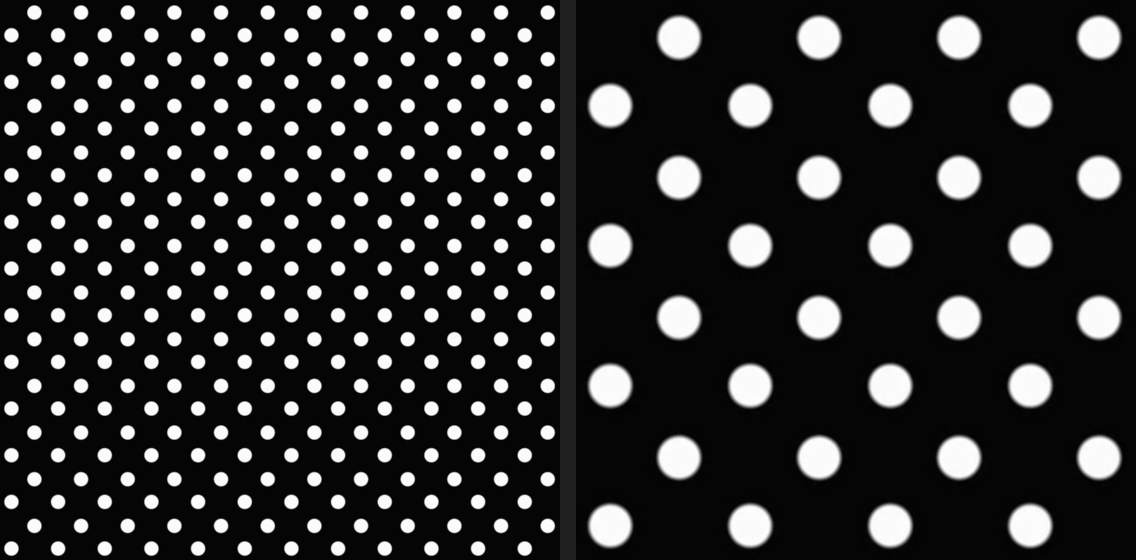
Left: the whole. Right: its middle third, enlarged.
Write a Shadertoy shader that draws this pattern.

```glsl
// Staggered polka dots: white discs on near-black, two discs per square cell.
// Each disc is a wrapped distance function, so the whole canvas tiles exactly.
// A faint grain halo around the discs adds slight wear to the ground.

#define REPEATS 12.0                // cells across and down
#define DOT_RADIUS 0.153            // in cells
#define EDGE_SOFTNESS 0.023         // half width of the disc edge, in cells
#define LOWER_DOT vec2(0.245, 0.245)
#define UPPER_DOT vec2(0.737, 0.731)
#define GROUND_COLOR vec3(0.018)
#define DOT_COLOR vec3(0.985)
#define GRAIN_CELLS 384.0           // whole number, so the grain wraps
#define GRAIN_AMOUNT 0.02
#define HALO_WIDTH 0.12             // reach of the grain, in cells

// Hash without sine, 0 to 1
float hash(vec2 p) {
    vec3 q = fract(vec3(p.xyx) * 0.1031);
    q += dot(q, q.yzx + 33.33);
    return fract((q.x + q.y) * q.z);
}

// Signed distance to a disc repeated once per unit cell
float repeatedDisc(vec2 p, vec2 center) {
    vec2 offset = fract(p - center + 0.5) - 0.5;
    return length(offset) - DOT_RADIUS;
}

void mainImage(out vec4 fragColor, in vec2 fragCoord) {
    vec2 uv = fragCoord / iResolution.xy;
    vec2 p = uv * REPEATS;

    // Two interleaved grids of discs
    float d = min(repeatedDisc(p, LOWER_DOT), repeatedDisc(p, UPPER_DOT));

    // Edge never thinner than about one pixel
    float pixel = REPEATS / min(iResolution.x, iResolution.y);
    float edge = max(EDGE_SOFTNESS, 0.7 * pixel);
    float coverage = 1.0 - smoothstep(-edge, edge, d);

    // Faint grain, strongest beside the discs
    float grain = hash(mod(floor(uv * GRAIN_CELLS), GRAIN_CELLS)) - 0.5;
    float halo = 1.0 - smoothstep(0.0, HALO_WIDTH, abs(d));

    vec3 color = mix(GROUND_COLOR, DOT_COLOR, coverage);
    color += GRAIN_AMOUNT * grain * halo;
    fragColor = vec4(clamp(color, 0.0, 1.0), 1.0);
}
```
